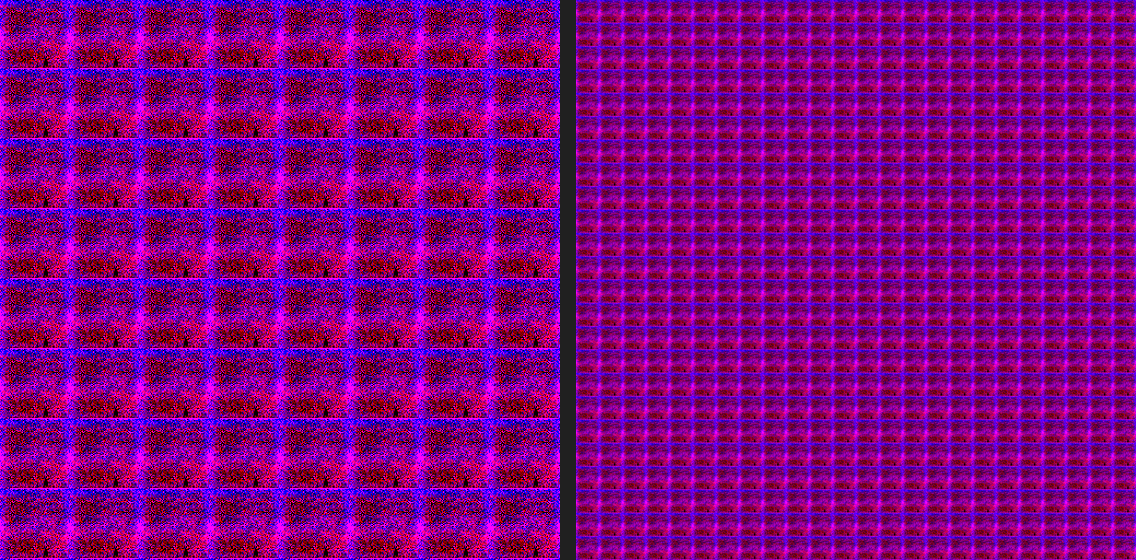
Left, the tile; right, the same tile 3 across and 3 down.
Reproduce this pattern procedurally as a WebGL 1 fragment shader.

```glsl
precision highp float;
// Eight by eight tiles of red and blue one-bit dither, edged by violet bands.

uniform vec2 u_resolution;

const float TILES = 8.0;         // repeats across and down
const float CELLS = 64.0;        // dither cells along one tile
const float GRAIN = 0.85;        // strength of the dither noise
const float SOFTNESS = 0.025;    // half-width of the in-between tones
const float MOTTLE = 0.30;       // strength of the horizontal streaks
const vec2 MOTTLE_GRID = vec2(8.0, 16.0);
const vec2 BASE_LEVEL = vec2(0.51, 0.49);  // mean red and blue coverage
const float LINE_ROW = 62.0;     // row of the bright line, from the tile top
const vec2 LINE_SPAN = vec2(9.0, 62.0);

// Two random values for one lattice point
vec2 hash2(vec2 p) {
  vec3 q = fract(vec3(p.xyx) * vec3(0.1031, 0.1030, 0.0973));
  q += dot(q, q.yzx + 33.33);
  return fract((q.xx + q.yz) * q.zy);
}

vec2 cellNoise(vec2 cell) {
  return hash2(mod(cell, CELLS) + 17.0);
}

// Noise less its neighbours: fine, maze-like grain
vec2 ditherGrain(vec2 cell) {
  vec2 around = cellNoise(cell + vec2(1.0, 0.0)) + cellNoise(cell - vec2(1.0, 0.0))
              + cellNoise(cell + vec2(0.0, 1.0)) + cellNoise(cell - vec2(0.0, 1.0));
  return cellNoise(cell) - 0.25 * around;
}

// Smooth noise that wraps at the tile edge
vec2 mottle(vec2 uv) {
  vec2 p = uv * MOTTLE_GRID;
  vec2 i = floor(p);
  vec2 f = fract(p);
  f = f * f * (3.0 - 2.0 * f);
  vec2 j = mod(i + 1.0, MOTTLE_GRID);
  vec2 low = mix(hash2(i), hash2(vec2(j.x, i.y)), f.x);
  vec2 high = mix(hash2(vec2(i.x, j.y)), hash2(j), f.x);
  return mix(low, high, f.y) - 0.5;
}

// Soft spot, wrapped around the tile
float spot(vec2 uv, vec2 centre, vec2 size) {
  vec2 d = (fract(uv - centre + 0.5) - 0.5) / size;
  return exp(-dot(d, d));
}

// Soft band along one axis, wrapped around the tile
float band(float x, float centre, float width) {
  float d = (fract(x - centre + 0.5) - 0.5) / width;
  return exp(-d * d);
}

// Red and blue coverage; uv starts at the upper left of the tile
vec2 coverage(vec2 uv) {
  vec2 level = BASE_LEVEL + MOTTLE * mottle(uv);
  // violet side band and bluish upper edge
  level += vec2(0.08, 0.38) * band(uv.x, 0.0, 0.07);
  level += vec2(0.28, 0.15) * spot(uv, vec2(0.01, 0.52), vec2(0.10, 0.17));
  level += vec2(-0.20, 0.28) * band(uv.y, 0.035, 0.05);
  level += vec2(-0.22, 0.14) * spot(uv, vec2(0.95, 0.26), vec2(0.07, 0.25));
  level += vec2(0.02, 0.15) * band(uv.y, 0.53, 0.07);
  // dark and red patches
  level -= vec2(0.13, 0.35) * spot(uv, vec2(0.25, 0.29), vec2(0.19, 0.15));
  level -= vec2(0.06, 0.30) * spot(uv, vec2(0.38, 0.80), vec2(0.36, 0.13));
  level += vec2(0.27, -0.08) * spot(uv, vec2(0.84, 0.73), vec2(0.14, 0.20));
  level -= vec2(0.70, 0.60) * spot(uv, vec2(0.66, 0.90), vec2(0.045, 0.05));
  return level;
}

// Colour of one dither cell
vec3 cellColour(vec2 cell) {
  vec2 local = mod(cell, CELLS);
  local.y = CELLS - 1.0 - local.y;
  vec2 level = coverage((local + 0.5) / CELLS);

  // bright line, its broken lower row and the dark red row above it
  float row = local.y - LINE_ROW;
  float inSpan = step(LINE_SPAN.x, local.x) * step(local.x, LINE_SPAN.y);
  float onLine = inSpan * (1.0 - step(0.5, abs(row)));
  float below = inSpan * (1.0 - step(0.5, abs(row - 1.0)));
  float above = inSpan * (1.0 - step(0.5, abs(row + 1.0)));
  level += onLine * vec2(0.75, 0.75) + below * vec2(0.10, 0.25);
  level += above * vec2(0.0, -0.40);

  vec2 tone = level + GRAIN * ditherGrain(cell) - 0.5;
  vec2 ink = smoothstep(-SOFTNESS, SOFTNESS, tone);
  return vec3(ink.x, 0.0, ink.y);
}

void main() {
  vec2 p = gl_FragCoord.xy / u_resolution * TILES * CELLS - 0.5;
  vec2 cell = floor(p);

  // blend across cell borders over one pixel
  vec2 pixel = TILES * CELLS / u_resolution;
  vec2 t = clamp((fract(p) - 0.5) / pixel + 0.5, 0.0, 1.0);
  vec3 low = mix(cellColour(cell), cellColour(cell + vec2(1.0, 0.0)), t.x);
  vec3 high = mix(cellColour(cell + vec2(0.0, 1.0)), cellColour(cell + 1.0), t.x);
  gl_FragColor = vec4(mix(low, high, t.y), 1.0);
}
```
